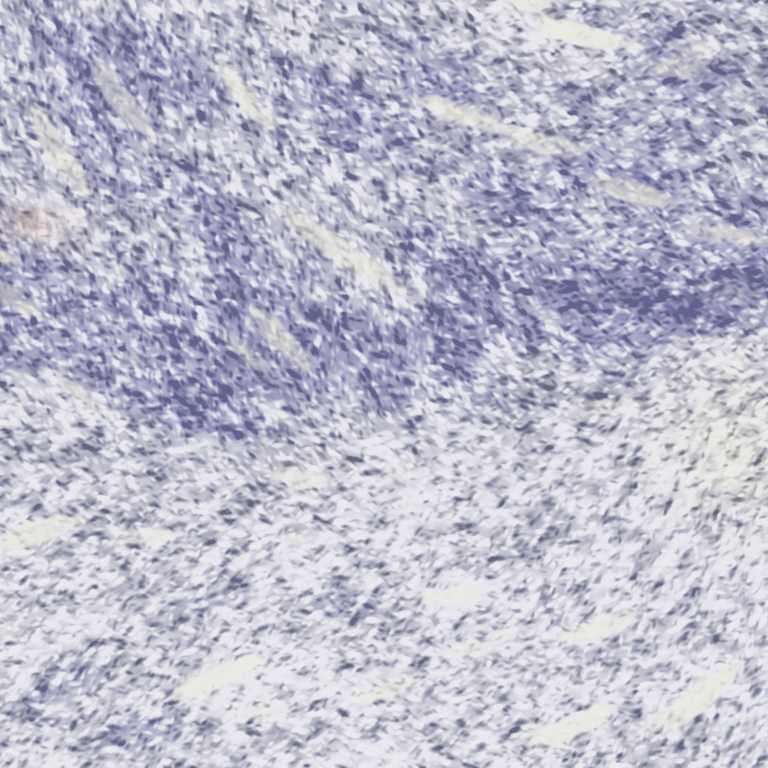
A WebGL 1 fragment shader for this texture:

```glsl
precision highp float;
// Stained fibrous tissue: blue-violet grains on a pale ground, combed along a
// bending flow. Each layer sums signed elliptical grains, one per jittered cell;
// regional density, pale gaps and warm tints shape the sum before colouring.
uniform vec2 u_resolution;

#define GRAIN_CELLS 70.0
#define FINE_CELLS 132.0
#define ROUND_CELLS 44.0
#define CLUMP_CELLS 7.5
#define GAP_CELLS 9.0
#define GRAIN_GAIN 0.74
#define FINE_GAIN 0.56
#define ROUND_GAIN 0.30
#define CLUMP_GAIN 0.34
#define STAIN_MEAN 0.30
#define PALE_COLOUR vec3(0.92, 0.92, 0.942)
#define DEEP_COLOUR vec3(0.445, 0.445, 0.55)

vec3 hash3(vec2 cell) {
  vec3 h = fract(cell.xyx * vec3(0.1031, 0.1030, 0.0973));
  h += dot(h, h.yxz + 33.33);
  return fract((h.xxy + h.yzz) * h.zyx);
}

// Direction of the fibres: falling at upper left, rising at lower right.
float flowAngle(vec2 p) {
  float lower = mix(0.2, 0.65, smoothstep(0.4, 0.9, p.x));
  float upper = mix(-0.8, -0.15, smoothstep(0.45, 0.9, p.x));
  float bend = sin(7.0 * p.x + 4.0 * p.y) + sin(11.0 * p.y - 5.0 * p.x + 1.3);
  return mix(lower, upper, smoothstep(0.25, 0.6, p.y)) + 0.12 * bend;
}

// Sum of signed ellipses; aspect is their width relative to their length.
float grains(vec2 p, float cells, float aspect, float angle, float wobble, float seed) {
  vec2 q = p * cells;
  vec2 home = floor(q);
  float sum = 0.0;
  for (int j = -1; j <= 1; j++) {
    for (int i = -1; i <= 1; i++) {
      vec2 cell = home + vec2(float(i), float(j));
      vec3 rnd = hash3(cell + seed);
      vec2 d = q - cell - rnd.xy;
      float turn = angle + wobble * (fract(rnd.x * 7.0 + rnd.z * 5.0) - 0.5);
      vec2 along = vec2(cos(turn), sin(turn));
      vec2 e = vec2(dot(d, along), (d.y * along.x - d.x * along.y) / aspect);
      float k = max(0.0, 1.0 - dot(e, e));
      sum += k * k * (2.0 * rnd.z - 1.0);
    }
  }
  return sum;
}

// Broad differences in stain: dense upper half and a sagging dark belt.
float regionDensity(vec2 p) {
  float upper = smoothstep(0.3, 0.58, p.y + 0.06 * sin(5.0 * p.x + 1.0)) - 0.5;
  float belt = (p.y - 0.52 - 0.5 * (p.x - 0.4) * (p.x - 0.4)) / 0.085;
  float sway = sin(9.0 * p.x + 8.0 * p.y) * sin(6.0 * p.x - 13.0 * p.y + 0.8);
  return 0.24 * upper + 0.2 * exp(-belt * belt) + 0.06 * sway - 0.03;
}

float softSpot(vec2 p, vec2 centre, vec2 radius) {
  vec2 d = (p - centre) / radius;
  return exp(-dot(d, d));
}

void main() {
  vec2 p = gl_FragCoord.xy / min(u_resolution.x, u_resolution.y);
  float angle = flowAngle(p);

  // Coarse structure
  float clump = grains(p, CLUMP_CELLS, 0.4, angle, 0.5, 17.0);
  float density = regionDensity(p) + CLUMP_GAIN * clump;
  float gap = smoothstep(0.22, 0.6, grains(p, GAP_CELLS, 0.22, angle, 0.5, 53.0));
  float fold = softSpot(p, vec2(0.96, 0.42), vec2(0.09, 0.1));
  float blush = softSpot(p, vec2(0.04, 0.71), vec2(0.05, 0.022));

  // Fine structure
  float detail = GRAIN_GAIN * grains(p, GRAIN_CELLS, 0.4, angle, 1.3, 91.0)
    + FINE_GAIN * grains(p, FINE_CELLS, 0.5, angle, 1.8, 137.0)
    + ROUND_GAIN * grains(p, ROUND_CELLS, 0.7, angle, 2.0, 211.0);
  detail *= 1.0 - 0.5 * max(gap, blush);

  // Soft floor keeps the pale ground flat while the dark tail stays long
  float n = STAIN_MEAN + density + detail - 0.3 * gap - 0.1 * blush;
  float stain = min(0.5 * (n + sqrt(n * n + 0.03)), 1.1);

  // Colour, bluer where dense and warmer in the gaps
  vec3 colour = mix(PALE_COLOUR, DEEP_COLOUR, stain);
  float blueness = smoothstep(-0.1, 0.3, density) * smoothstep(0.1, 0.6, stain);
  colour += blueness * vec3(-0.015, -0.012, 0.045);
  colour += max(gap, fold) * vec3(0.01, 0.006, -0.04);
  colour += blush * vec3(0.02, -0.03, -0.07);
  gl_FragColor = vec4(clamp(colour, 0.0, 1.0), 1.0);
}
```
